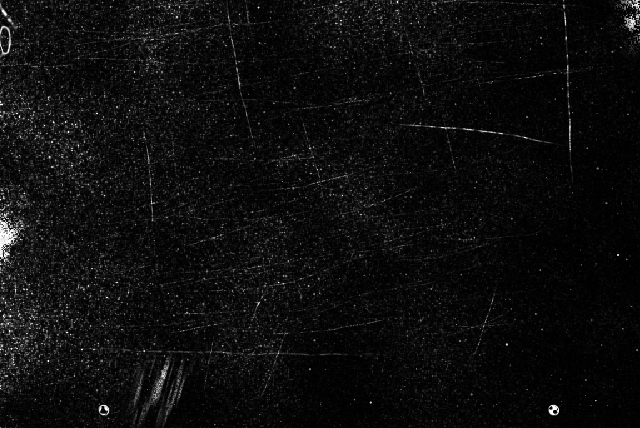
This texture is drawn by a WebGL 2 fragment shader. Its source:

```glsl
#version 300 es
precision highp float;
// Worn black metal plate: fine dust grain, thin arcing scratches, scuffed patches and two rivets.
uniform vec2 u_resolution;
out vec4 fragColor;

float hash(vec2 p) {
  vec3 q = fract(p.xyx * vec3(0.1031, 0.1030, 0.0973));
  q += dot(q, q.yzx + 33.33);
  return fract((q.x + q.y) * q.z);
}

vec2 hash2(vec2 p) {
  return vec2(hash(p + 3.7), hash(p.yx + 51.3));
}

float noise(vec2 p) {
  vec2 i = floor(p), f = fract(p);
  f = f * f * (3.0 - 2.0 * f);
  return mix(mix(hash(i), hash(i + vec2(1, 0)), f.x),
             mix(hash(i + vec2(0, 1)), hash(i + vec2(1, 1)), f.x), f.y);
}

float fbm(vec2 p) {
  float sum = 0.0, amp = 0.53;
  for (int i = 0; i < 4; i++) {
    sum += amp * noise(p);
    p = p * 2.1 + 17.3;
    amp *= 0.5;
  }
  return sum;
}

// 1 inside the edge, 0 beyond it
float inside(float d, float edge, float blur) {
  return 1.0 - smoothstep(edge - blur, edge + blur, d);
}

// Grain strength of one cell, with a long bright tail
float grain(vec2 cell) {
  return pow(-log(hash(cell) + 0.0001), 1.4);
}

// Broken parabolic line: centre, angle, bend, half length, width
float scratch(vec2 p, vec2 c, float angle, float bend, float len, float width) {
  vec2 dir = vec2(cos(angle), sin(angle));
  vec2 q = vec2(dot(p - c, dir), dot(p - c, vec2(-dir.y, dir.x)));
  if (abs(q.x) > len) return 0.0;
  float off = q.y - bend * q.x * q.x + 0.005 * (noise(vec2(q.x * 22.0, c.x * 91.0)) - 0.5);
  float wear = 0.15 + 0.85 * smoothstep(0.2, 0.8, noise(vec2(q.x * 120.0, c.y * 73.0)));
  return wear * (1.0 - smoothstep(0.0, width, abs(off))) * (1.0 - smoothstep(0.5 * len, len, abs(q.x)));
}

// Scattered dots of random size, one chance per cell
float specks(vec2 p, float cells, float chance, float maxRadius) {
  vec2 id = floor(p * cells);
  vec2 q = p - (id + 0.25 + 0.5 * hash2(id)) / cells;
  float r = maxRadius * (0.3 + 0.7 * pow(hash(id + 8.1), 3.0));
  return step(hash(id + 21.7), chance) * inside(length(q), r, 0.0012);
}

float rivet(vec2 p, vec2 c) {
  vec2 q = p - c;
  float rim = inside(abs(length(q) - 0.012), 0.0012, 0.0014);
  float face = inside(length(q), 0.011, 0.002) * smoothstep(0.3, 0.55, noise(q * 110.0 + c * 9.0));
  return max(rim * smoothstep(-0.014, 0.004, q.x + q.y), face);
}

void main() {
  vec2 p = gl_FragCoord.xy / u_resolution.y;
  float right = u_resolution.x / u_resolution.y;

  // Dust density: heavy at left, along the top and mid plate, nearly clean at right
  float blotch = fbm(p * 5.0);
  float dust = mix(0.034, 0.008, smoothstep(0.8, 1.4, p.x + 0.25 * (blotch - 0.5)));
  dust += 0.045 * exp(-p.x * 6.0);
  dust += 0.035 * smoothstep(0.8, 1.0, p.y) * exp(-pow((p.x - 1.0) / 0.35, 2.0));
  vec2 mid = (p - vec2(0.9, 0.54)) * vec2(3.5, 7.0);
  dust += 0.018 * exp(-dot(mid, mid));
  dust *= 0.25 + 3.0 * blotch * blotch;
  dust *= mix(0.7, 1.0, smoothstep(0.0, 0.3, p.y));

  // Fine grain, bleeding slightly into its neighbours
  vec2 cell = floor(p * 342.0);
  float grit = hash(cell + 5.0);
  float bleed = grain(cell + vec2(1, 0)) + grain(cell - vec2(1, 0)) + grain(cell + vec2(0, 1)) + grain(cell - vec2(0, 1));
  float light = dust * (0.68 * grain(cell) + 0.08 * bleed);
  light += 0.42 * specks(p, 85.0, 0.02 + dust * 1.5, 0.0025);
  light += 0.8 * specks(p + 0.37, 24.0, 0.02, 0.0034);

  // Faint sweeping arcs: sagging at mid plate, flatter along the top
  float lines = 0.0;
  for (int i = 0; i < 100; i++) {
    vec2 a = hash2(vec2(i, 11)), b = hash2(vec2(i, 47)), c = hash2(vec2(i, 83));
    bool low = i < 60;
    vec2 pos = low ? vec2(0.3 + 0.85 * a.x, 0.22 + 0.42 * a.y) : vec2(1.3 * a.x, 0.75 + 0.25 * a.y);
    float angle = low ? 0.02 + 0.36 * b.x : -0.06 + 0.3 * b.x;
    float bend = low ? 0.2 + 0.6 * b.y : 0.3 * b.y - 0.25;
    lines += (0.1 + 0.3 * c.y * c.y) * scratch(p, pos, angle, bend, 0.06 + 0.17 * c.x, 0.0025);
  }

  // Steep scratches, leaning left above and right below
  for (int i = 0; i < 12; i++) {
    vec2 a = hash2(vec2(i, 131)), b = hash2(vec2(i, 177));
    vec2 pos = vec2(0.33 + 0.075 * float(i) * (0.9 + 0.2 * a.x), a.y);
    float angle = a.y > 0.5 ? 1.67 + 0.2 * b.x : 1.45 - 0.25 * b.x;
    lines += (0.18 + 0.25 * b.y) * scratch(p, pos, angle, 0.5 * b.x - 0.25, 0.04 + 0.1 * b.y, 0.0026);
  }
  light += lines * (0.2 + 1.3 * grit * grit);

  // Deep single cuts
  float cuts = scratch(p, vec2(1.327, 0.81), 1.615, 0.03, 0.26, 0.003);
  cuts += scratch(p, vec2(1.12, 0.694), -0.13, -0.22, 0.21, 0.003);
  cuts += 0.8 * scratch(p, vec2(0.555, 0.83), 1.76, -0.2, 0.2, 0.0026);
  cuts += scratch(p, vec2(0.605, 0.29), 1.1, -0.9, 0.055, 0.003);
  cuts += 0.8 * scratch(p, vec2(0.35, 0.59), 1.68, 0.3, 0.13, 0.0026);
  cuts += 0.3 * scratch(p, vec2(0.55, 0.175), -0.02, 0.03, 0.42, 0.0035);
  light += cuts * (0.45 + 0.6 * grit);

  // Brushed scuff near the lower left
  vec2 s = p - vec2(0.375, 0.085);
  s.x -= 0.28 * s.y;
  float brush = 0.6 * noise(vec2(s.x * 170.0 + 40.0, s.y * 14.0)) + 0.4 * noise(vec2(s.x * 50.0 + 14.0, s.y * 9.0));
  float scuff = inside(abs(s.x), 0.05, 0.035) * inside(abs(s.y), 0.06, 0.04);
  light += scuff * smoothstep(0.42, 0.85, brush) * (0.2 + 0.9 * grit);

  // Bare patches on the left edge and in the upper right corner
  float flake = fbm(p * 38.0) + 0.5 * (grit - 0.5);
  float bare = 0.8 * exp(-length((p - vec2(0.0, 0.45)) * vec2(24.0, 13.0)));
  bare += 0.9 * exp(-length((p - vec2(right, 0.97)) * vec2(30.0, 20.0)));
  bare += 0.2 * exp(-p.x * 11.0) * smoothstep(0.45, 0.7, fbm(p * 9.0 + 6.0));
  light += 0.9 * smoothstep(0.6, 1.05, flake + 0.55 * bare) * smoothstep(0.04, 0.45, bare);

  // Curled chip in the upper left corner
  vec2 k = (p - vec2(0.011, 0.905)) * vec2(1.0, 0.45) + 0.008 * (noise(p * 60.0) - 0.5);
  light += 0.8 * inside(abs(length(k) - 0.014), 0.0015, 0.0017);
  light += scratch(p, vec2(0.014, 0.968), -0.95, 0.0, 0.05, 0.006);

  // Rivets
  light = max(light, rivet(p, vec2(0.242, 0.041)));
  light = max(light, rivet(p, vec2(1.293, 0.041)));

  fragColor = vec4(vec3(clamp(light, 0.0, 1.0)), 1.0);
}
```
